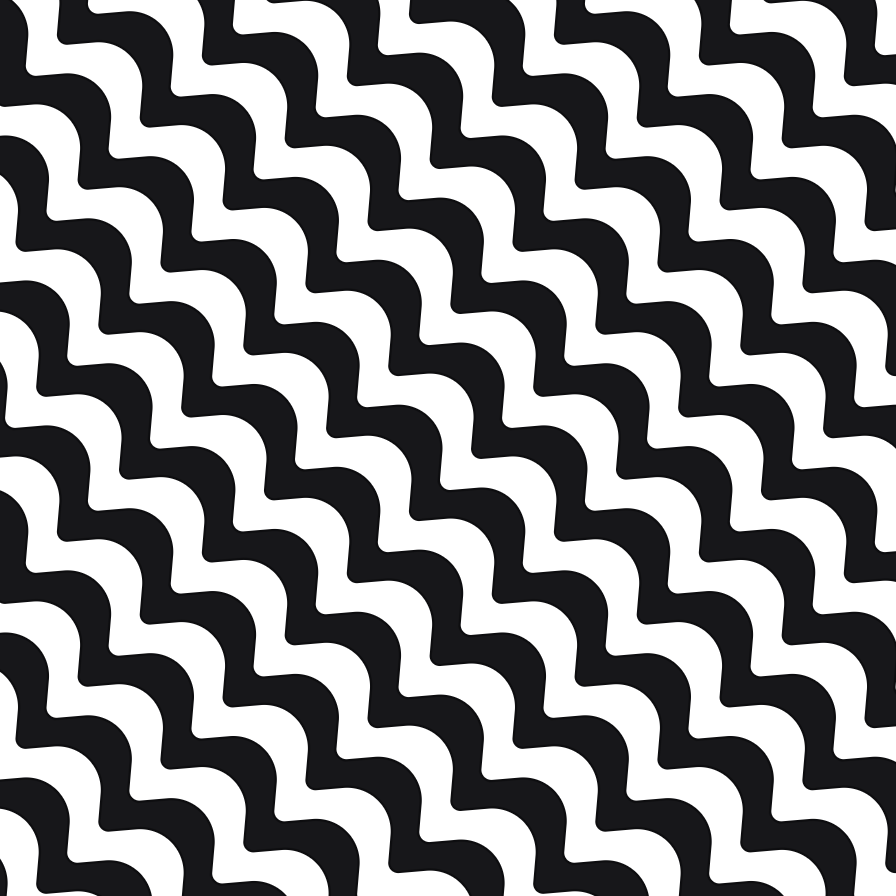
Reproduce this pattern procedurally as a Shadertoy shader.

```glsl
// Diagonal black and white wavy stripes with broad crests and tight troughs

// Height and slope of one wave edge; the wavelength is 1, the trough at x = 0
vec2 waveEdge(float x) {
    float troughRadius = 0.086, crestRadius = 0.372;
    float steepest = 0.87;
    float s = sin(steepest), c = cos(steepest), t = s / c;

    float side = fract(x + 0.5) - 0.5;
    float fromTrough = abs(side), fromCrest = 0.5 - fromTrough;
    float flankStart = troughRadius * s;

    // Tight arc in the trough
    if (fromTrough < flankStart) {
        float h = sqrt(troughRadius * troughRadius - fromTrough * fromTrough);
        return vec2(troughRadius - h, fromTrough / h);
    }
    // Broad arc over the crest
    if (fromCrest < crestRadius * s) {
        float h = sqrt(crestRadius * crestRadius - fromCrest * fromCrest);
        float flankRise = t * (0.5 - (troughRadius + crestRadius) * s);
        float base = troughRadius * (1.0 - c) + flankRise - crestRadius * c;
        return vec2(base + h, fromCrest / h);
    }
    // Straight flank tangent to both arcs
    return vec2(troughRadius * (1.0 - c) + (fromTrough - flankStart) * t, t);
}

void mainImage(out vec4 fragColor, in vec2 fragCoord) {
    // Axes along and across the stripes, in wavelengths
    vec2 p = fragCoord / iResolution.y;
    vec2 q = vec2(p.x - p.y, p.x + p.y) * 5.4085;
    float pixel = 5.4085 * sqrt(2.0) / iResolution.y;

    // Signed distance to the nearest edge, positive inside the black
    float period = 0.75;
    vec2 edge = waveEdge(q.x + 0.7948);
    float phase = fract((q.y - 5.1423 - edge.x) / period + 0.25);
    float d = period * (abs(phase - 0.5) - 0.25) / sqrt(1.0 + edge.y * edge.y);

    // Charcoal stripes with a faint darker rim, on white
    float rim = 1.0 - smoothstep(0.012, 0.026, d);
    vec3 ink = mix(vec3(0.09, 0.09, 0.10), vec3(0.05, 0.05, 0.06), rim);
    float cover = clamp(0.5 + d / pixel, 0.0, 1.0);
    fragColor = vec4(mix(vec3(1.0), ink, cover), 1.0);
}
```
